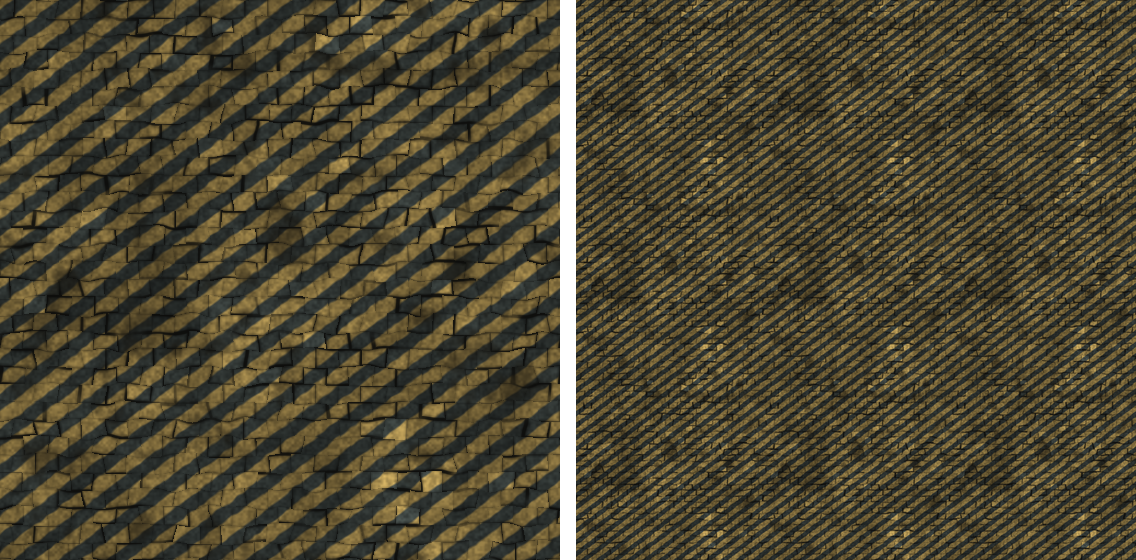
Left, the tile; right, the same tile 3 across and 3 down.
A WebGL 2 fragment shader for this pattern:

```glsl
#version 300 es
precision highp float;
// Weathered brick wall painted with diagonal ochre and slate stripes.
// Bricks come from a jittered running bond; stripes are a wrapped linear phase.
// Grain and grime are periodic value noise, so every edge tiles.

uniform vec2 u_resolution;
out vec4 fragColor;

const vec2 STRIPES = vec2(12.0, 16.0);      // whole stripe repeats across, down
const float STRIPE_PHASE = 0.0;
const float STRIPE_HALF_WIDTH = 0.260;      // in stripe periods
const float STRIPE_SOFTNESS = 0.050;
const float STRIPE_SLIP = 0.05;             // paint shift from brick to brick
const vec2 BRICKS = vec2(24.0, 32.0);       // rows must be even for the bond
const float JOINT_MAX = 0.0046;             // scale of the inset of a brick side
const float JOINT_SOFTNESS = 0.0016;
const float WARP = 0.010;
const float BRIGHT_BRICKS = 0.035;          // share of freshly worn bricks
const vec3 OCHRE = vec3(0.500, 0.420, 0.234);
const vec3 SLATE = vec3(0.172, 0.193, 0.185);
const vec3 MORTAR = vec3(0.050, 0.050, 0.043);
const vec3 GRIME = vec3(0.135, 0.118, 0.078);

float hash(vec2 cell, float seed) {
    uvec2 q = uvec2(ivec2(cell)) * uvec2(1597u, 3812u);
    uint h = q.x ^ (q.y + uint(seed) * 7919u);
    h = (h ^ (h >> 15)) * 73244475u;
    h = (h ^ (h >> 13)) * 19349663u;
    h ^= h >> 16;
    return float(h & 65535u) / 65535.0;
}

// Value noise that wraps after "period" cells.
float noise(vec2 uv, vec2 period, float seed) {
    vec2 p = uv * period;
    vec2 cell = floor(p);
    vec2 f = p - cell;
    f = f * f * (3.0 - 2.0 * f);
    vec2 a = mod(cell, period);
    vec2 b = mod(cell + 1.0, period);
    float low = mix(hash(a, seed), hash(vec2(b.x, a.y), seed), f.x);
    float high = mix(hash(vec2(a.x, b.y), seed), hash(b, seed), f.x);
    return mix(low, high, f.y);
}

float fbm(vec2 uv, float frequency, float seed) {
    float sum = 0.0;
    float weight = 0.5;
    for (int i = 0; i < 4; i++) {
        sum += weight * noise(uv, vec2(frequency), seed + float(i));
        frequency *= 2.0;
        weight *= 0.5;
    }
    return sum / 0.9375;
}

// Returns the wrapped brick id and the signed distance inside its uneven box.
// Sides with a negative inset have no visible joint.
vec3 brickAt(vec2 uv) {
    vec2 p = uv * BRICKS;
    float row = mod(floor(p.y), BRICKS.y);
    p.x += 0.5 * mod(row, 2.0);
    vec2 id = vec2(mod(floor(p.x), BRICKS.x), row);
    vec2 local = fract(p);
    vec2 lowSide = local / BRICKS;
    vec2 highSide = (1.0 - local) / BRICKS;
    vec4 inset = vec4(hash(id, 11.0), hash(id, 12.0), hash(id, 13.0), hash(id, 14.0));
    inset = JOINT_MAX * (inset * inset * 1.4 - 0.5);
    vec4 sides = vec4(lowSide, highSide) - inset;
    return vec3(id, min(min(sides.x, sides.y), min(sides.z, sides.w)));
}

void main() {
    vec2 uv = gl_FragCoord.xy / u_resolution;
    float pixel = 1.0 / min(u_resolution.x, u_resolution.y);

    // Uneven masonry
    vec2 wobble = vec2(noise(uv, vec2(32.0), 21.0), noise(uv, vec2(32.0), 22.0)) - 0.5;
    vec3 brick = brickAt(uv + WARP * wobble);
    vec2 id = brick.xy;
    float tone = hash(id, 31.0);
    float bright = step(1.0 - BRIGHT_BRICKS, hash(id, 32.0));

    // Painted stripes
    float phase = dot(uv, vec2(STRIPES.x, -STRIPES.y)) - STRIPE_PHASE;
    phase += STRIPE_SLIP * (hash(id, 33.0) - 0.5) + 0.07 * (noise(uv, vec2(80.0), 34.0) - 0.5);
    float fromCentre = abs(fract(phase + 0.5) - 0.5);
    float soft = max(STRIPE_SOFTNESS, pixel * length(STRIPES));
    float paint = 1.0 - smoothstep(-soft, soft, fromCentre - STRIPE_HALF_WIDTH);
    vec3 colour = mix(SLATE, OCHRE, paint);

    // Brick tone, broad weathering and fine grain
    float weather = fbm(uv, 7.0, 41.0);
    float grain = 0.55 * noise(uv, vec2(128.0), 51.0) + 0.45 * noise(uv, vec2(220.0), 52.0);
    float shade = 0.89 + 0.19 * tone + 0.27 * bright;
    shade *= 1.0 + 0.65 * (weather - 0.5);
    shade *= 1.0 + 0.52 * (grain - 0.5);
    colour *= shade;

    // Grime patches
    float grime = smoothstep(0.56, 0.78, fbm(uv, 16.0, 61.0));
    colour = mix(colour, GRIME * mix(0.7, 1.0, paint), 0.5 * grime * (1.0 - bright));

    // Soft shading by the joints, then the joints themselves
    float fade = mix(0.4, 1.0, smoothstep(0.25, 0.65, noise(uv, vec2(22.0), 71.0)));
    colour *= 1.0 - 0.25 * fade * (1.0 - smoothstep(0.0, 0.006, brick.z));
    float jointSoft = max(JOINT_SOFTNESS, pixel);
    float joint = 1.0 - smoothstep(-jointSoft, jointSoft, brick.z);
    colour = mix(colour, MORTAR, 0.9 * fade * joint);

    fragColor = vec4(colour, 1.0);
}
```
